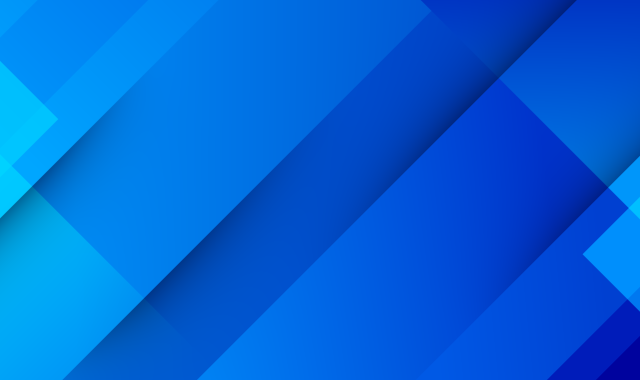
A WebGL 1 fragment shader for this background:

```glsl
precision highp float;
// Overlapping diagonal panels in blue, with soft shadows and translucent corners.
// Two diagonal coordinates, s (down-right) and d (up-right), turn every edge
// into a threshold; panels are painted in order, then overlays, then shadows.

uniform vec2 u_resolution;

// Antialiased half-plane: 1 where the signed distance is positive.
float cover(float dist) {
  float soft = 1.0 / u_resolution.y;
  return smoothstep(-soft, soft, dist);
}

// Shadow falling off on the positive side of an edge.
float shadow(float dist, float width) {
  return cover(dist) * exp(-max(dist, 0.0) / width);
}

// Blue ramp between two colours.
vec3 ramp(vec3 a, vec3 b, float from, float to, float x) {
  return mix(a, b, clamp((x - from) / (to - from), 0.0, 1.0));
}

void main() {
  vec2 p = gl_FragCoord.xy / u_resolution.y;
  float depth = 1.0 - p.y;
  float s = p.x + depth;
  float d = p.x - depth;

  // Upper left panel with its two faint stripes
  vec3 color = ramp(vec3(0.0, 0.65, 1.0), vec3(0.0, 0.5, 0.94), -0.35, 0.6, d);
  float stripe = cover(s - 0.099) * (1.0 - cover(s - 0.39));
  color -= vec3(0.0, 0.05, 0.015) * stripe;

  // Wide diagonal panels, left to right
  vec3 azure = ramp(vec3(0.0, 0.55, 0.96), vec3(0.0, 0.34, 0.83), 0.2, 1.15, p.x);
  color = mix(color, azure, cover(s - 0.575));
  vec3 cobalt = ramp(vec3(0.0, 0.36, 0.83), vec3(0.0, 0.26, 0.79), 0.45, 1.25, p.x);
  color = mix(color, cobalt, cover(s - 1.164));
  vec3 royal = ramp(vec3(0.0, 0.51, 0.96), vec3(0.0, 0.20, 0.80), 0.55, 1.52, p.x + 0.15 * p.y);
  color = mix(color, royal, cover(s - 1.518));
  vec3 deep = ramp(vec3(0.0, 0.35, 0.90), vec3(0.0, 0.25, 0.82), 1.15, 1.62, p.x + 0.1 * p.y);
  color = mix(color, deep, cover(s - 2.094));

  // Translucent cyan over the lower left, and the small square above it
  float wash = 0.7 * (1.0 - smoothstep(0.4, 1.5, s));
  color = mix(color, vec3(0.0, 0.85, 1.0), wash * cover(-0.406 - d));
  color = mix(color, vec3(0.0, 0.84, 1.0), 0.65 * cover(-0.16 - d) * cover(0.467 - s));

  // Upper right overlay, brighter past the last shadowed edge
  float corner = cover(d - 1.107);
  vec3 veil = ramp(vec3(0.0, 0.21, 0.77), vec3(0.0, 0.48, 0.91), 0.0, 0.48, depth);
  veil = mix(veil, vec3(0.0, 0.59, 0.98), cover(s - 2.094));
  color = mix(color, veil, corner);

  // Bright diamond at the right, then the dark lower right corner
  float diamond = cover(s - 2.202) * cover(d - 0.864);
  vec3 sky = mix(vec3(0.0, 0.56, 0.99), vec3(0.0, 0.75, 1.0), corner);
  color = mix(color, sky, diamond);
  vec3 navy = mix(vec3(0.0, 0.11, 0.73), vec3(0.0, 0.01, 0.62), cover(s - 2.568));
  navy = mix(navy, vec3(0.0, 0.47, 0.94), diamond);
  color = mix(color, navy, cover(s - 2.439));

  // Soft shadows, strongest near the crossings and fading along each edge
  float shade = 0.46 * shadow(s - 0.575, 0.09) * (1.0 - smoothstep(-0.4, 0.3, d));
  shade += 0.42 * shadow(s - 1.164, 0.10) * (1.0 - smoothstep(-0.3, 0.75, d))
         * smoothstep(-0.95, -0.35, d);
  shade += 0.45 * shadow(1.518 - s, 0.085) * smoothstep(0.0, 1.0, d);
  shade += 0.40 * shadow(2.094 - s, 0.085) * smoothstep(0.3, 1.1, d);
  color *= 1.0 - shade * vec3(1.0, 1.0, 0.85);

  gl_FragColor = vec4(color, 1.0);
}
```
